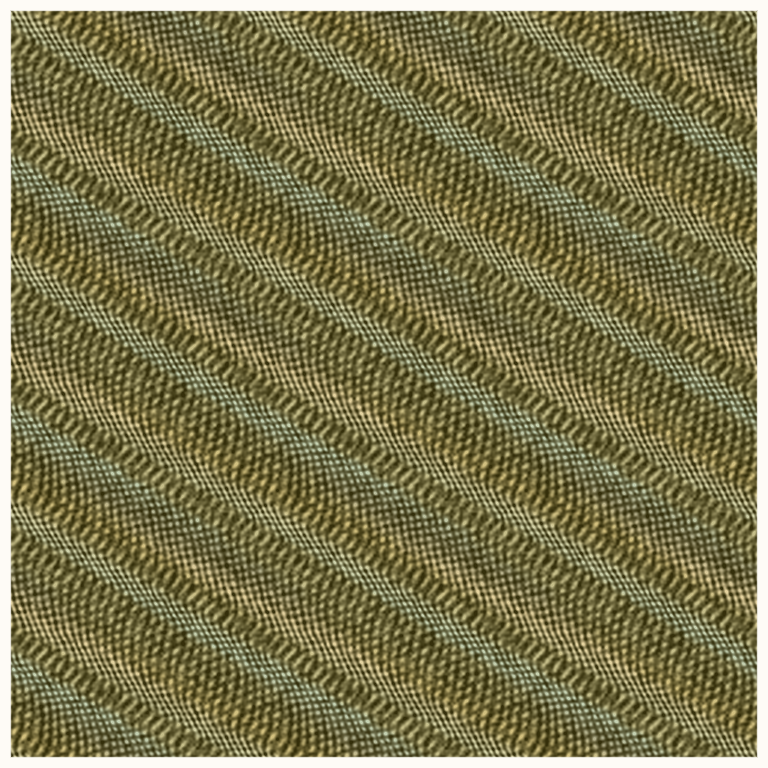
Write a Shadertoy shader that draws this texture.

```glsl
// Olive woven cloth on a white margin: a tile repeated 3 by 3, crossed by slanted ridges.
// Ridges sway around slope 2/3 while their tint drifts at slope 1/2, so each ridge passes
// from tan to green to teal to dark. Fine warp and weft waves draw the bent stitches.

const float TAU = 6.2831853;
const float REPEATS = 3.0;
const float MARGIN = 0.0143;
const vec2 THREADS = vec2(28.0, 29.0);   // warp columns and weft rows per tile, unbent

const vec3 PAPER  = vec3(0.995, 0.985, 0.965);
const vec3 SHADOW = vec3(0.175, 0.155, 0.015);
const vec3 OLIVE  = vec3(0.72, 0.69, 0.49);
const vec3 GOLD   = vec3(0.77, 0.70, 0.45);
const vec3 TAN    = vec3(0.84, 0.77, 0.57);
const vec3 GREEN  = vec3(0.78, 0.77, 0.60);
const vec3 TEAL   = vec3(0.72, 0.77, 0.65);
const vec3 DARK   = vec3(0.65, 0.63, 0.49);

float hash(vec2 p) {
    vec3 q = fract(vec3(p.xyx) * 0.1031);
    q += dot(q, q.yzx + 33.33);
    return fract((q.x + q.y) * q.z);
}

// Smooth noise that wraps after the given number of cells.
float tiledNoise(vec2 p, float cells) {
    vec2 i = floor(p), f = fract(p);
    f = f * f * (3.0 - 2.0 * f);
    vec2 a = mod(i, cells), b = mod(i + 1.0, cells);
    return mix(mix(hash(a), hash(vec2(b.x, a.y)), f.x),
               mix(hash(vec2(a.x, b.y)), hash(b), f.x), f.y);
}

float wave(float turns) {
    return cos(TAU * turns);
}

// Weight of a tint centred at a point of the cyclic drift, fading over a quarter turn.
float tintWeight(float drift, float centre) {
    float d = abs(fract(drift - centre + 0.5) - 0.5);
    return max(0.0, 1.0 - 4.0 * d);
}

vec3 ridgeTint(float drift) {
    return TAN * tintWeight(drift, 0.78) + GREEN * tintWeight(drift, 0.03)
         + TEAL * tintWeight(drift, 0.28) + DARK * tintWeight(drift, 0.53);
}

// Brightness of the stitches: falling strokes on ridges, crossed checks between them.
float stitches(vec2 p, float slant, float ridge, float speckle, float wobble) {
    float bend = -slant - 0.7 * sin(TAU * slant) + 0.25 * wobble;
    float warp = wave(THREADS.x * p.x + bend);
    float weft = wave(THREADS.y * p.y + 8.0 * p.x + 0.4 * sin(TAU * slant));
    float strokes = 0.34 * warp + 0.17 * weft;
    float checks = 0.26 * warp + 0.18 * weft + 0.14 * warp * weft;
    float dots = 0.21 * warp + 0.25 * weft + 0.20 * warp * weft;
    return mix(mix(checks, strokes, ridge), dots, speckle);
}

vec3 cloth(vec2 p) {
    float drift = 2.0 * p.y - p.x;
    float sway = 0.14 * sin(TAU * (drift - 0.08));
    float slant = 3.0 * p.y - 2.0 * p.x + sway;
    float wobble = tiledNoise(p * 24.0, 24.0) - 0.5;
    float grain = tiledNoise(p * 84.0, 84.0) - 0.5;
    float ridge = smoothstep(-0.45, 0.8, wave(slant + 0.10 * wobble));
    float dark = tintWeight(drift, 0.53);
    float cool = tintWeight(drift, 0.28) + dark;
    float warm = tintWeight(drift, 0.78);

    vec3 valley = mix(OLIVE, GOLD, warm);
    vec3 thread = mix(valley, ridgeTint(drift), ridge);
    float light = 0.49 + 0.055 * ridge * (1.0 - dark) - 0.03 * dark;
    light -= 0.06 * smoothstep(0.45, 1.0, wave(slant - 0.40));   // groove below a ridge
    light += stitches(p, slant, ridge, 0.75 * ridge * cool, wobble);
    light += 0.44 * grain + 0.10 * wobble;
    return mix(SHADOW, thread, clamp(light, 0.05, 1.1));
}

void mainImage(out vec4 fragColor, in vec2 fragCoord) {
    vec2 uv = fragCoord / iResolution.xy;
    vec2 inside = (vec2(uv.x, 1.0 - uv.y) - MARGIN) / (1.0 - 2.0 * MARGIN);
    vec3 color = cloth(inside * REPEATS);

    // Softened edge of the white margin.
    vec2 edge = min(uv, 1.0 - uv) - MARGIN;
    float soft = 1.0 / min(iResolution.x, iResolution.y);
    float cover = smoothstep(-soft, soft, min(edge.x, edge.y));
    fragColor = vec4(mix(PAPER, color, cover), 1.0);
}
```
